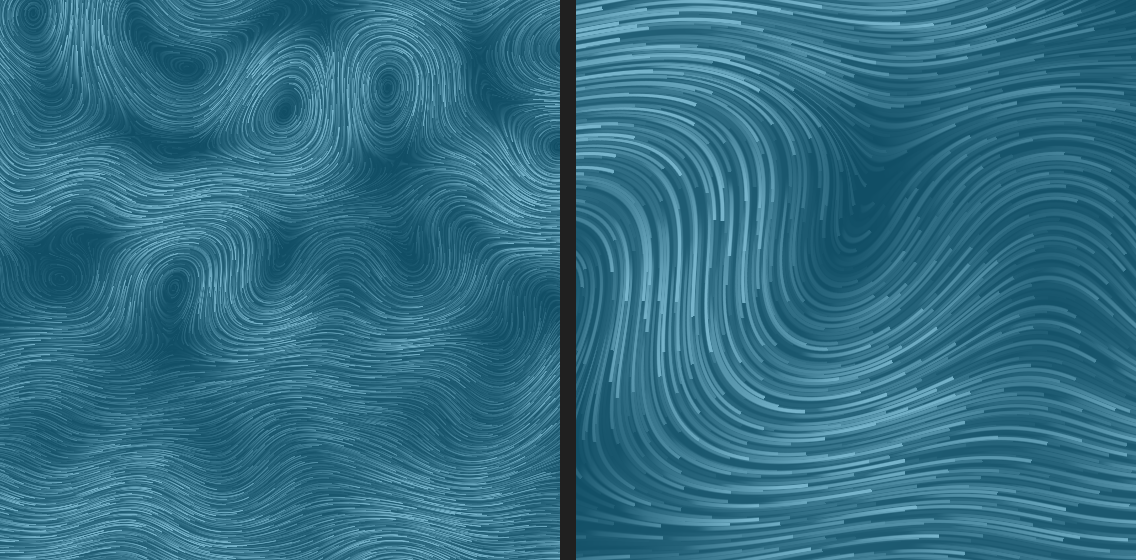
Left, the full canvas; right, a detail of the centre.
Write a Shadertoy shader that draws this texture.

```glsl
// Fine particle trails drifting through a wavy stream: whorls above, long currents below.
// Layered sines give a divergence-free flow; each pixel is traced downstream, and
// scattered particles met on the way draw their long tails over it.

const float TAU = 6.2831853;
const int WAVES = 9;
const int STEPS = 42;
const float TIME_STEP = 0.0025;
const float CELL_SIZE = 0.0095;
const float TRAIL_HALF_WIDTH = 0.0011;
const vec3 DEEP_TEAL = vec3(0.065, 0.305, 0.395);
const vec3 PALE_FOAM = vec3(0.430, 0.670, 0.760);

// Three random values per grid cell
vec3 hash32(vec2 cell) {
    vec3 q = fract(cell.xyx * vec3(0.1031, 0.1030, 0.0973));
    q += dot(q, q.yxz + 33.33);
    return fract((q.xxy + q.yzz) * q.zyx);
}

// Layered sines: x holds the height, yz its gradient
vec3 waveSum(vec2 p) {
    vec3 total = vec3(0.0);
    for (int i = 0; i < WAVES; i++) {
        float n = float(i);
        float angle = 2.4 * n + 0.5;
        float frequency = 10.0 + 20.0 * fract(n * 0.618 + 0.2);
        vec2 k = frequency * vec2(cos(angle), sin(angle));
        float phase = dot(k, p) + TAU * fract(n * n * 0.271 + 0.37);
        total += vec3(sin(phase) / frequency, k / frequency * cos(phase));
    }
    return total * 0.48;
}

// Curl of the stream function, with calmer eddies toward the bottom
vec2 flowVelocity(vec2 p) {
    float t = clamp((p.y - 0.28) / 0.34, 0.0, 1.0);
    float rise = t * t * (3.0 - 2.0 * t);
    float eddy = mix(0.38, 1.0, rise);
    float eddySlope = 0.62 * 6.0 * t * (1.0 - t) / 0.34;
    float drift = mix(0.95, 0.42, rise);
    vec3 wave = waveSum(p);
    return vec2(drift + eddy * wave.z + eddySlope * wave.x, -eddy * wave.y);
}

// Evens out the pace, so that slow water still carries long trails
vec2 evenPace(vec2 velocity) {
    return velocity * inversesqrt(0.12 + 0.8 * dot(velocity, velocity));
}

// Brightness of the trail left by the particle in this cell
float particleTrail(vec2 p, vec2 stride, float stepIndex, float blur) {
    vec2 cell = floor(p / CELL_SIZE);
    vec3 rnd = hash32(cell);
    vec2 particle = (cell + mix(vec2(0.24), vec2(0.76), rnd.xy)) * CELL_SIZE;
    float strideLength = max(length(stride), 0.00001);
    vec2 heading = stride / strideLength;
    vec2 offset = particle - p;
    float along = dot(offset, heading) / strideLength;
    float across = abs(dot(offset, vec2(-heading.y, heading.x)));

    float inStep = step(abs(along), 0.6);
    float line = 1.0 - smoothstep(TRAIL_HALF_WIDTH - blur, TRAIL_HALF_WIDTH + blur, across);
    float life = mix(0.4, 1.0, fract(rnd.z * 17.3));
    float age = (stepIndex + along) / float(STEPS);
    float fade = clamp(1.0 - age / life, 0.0, 1.0);
    float tone = mix(0.12, 1.15, rnd.z * rnd.z);
    return inStep * line * tone * mix(0.4, 1.0, fade) * smoothstep(0.0, 0.3, fade);
}

// Brightest trail whose particle lies downstream of p
float trailLight(vec2 p, float blur) {
    float light = 0.0;
    for (int i = 0; i < STEPS; i++) {
        vec2 stride = evenPace(flowVelocity(p)) * TIME_STEP;
        light = max(light, particleTrail(p, stride, float(i), blur));
        p += stride;
    }
    return light;
}

void mainImage(out vec4 fragColor, in vec2 fragCoord) {
    vec2 p = fragCoord / iResolution.y;
    float blur = clamp(0.5 / iResolution.y, 0.0006, 0.001);

    // Fast currents are paler than the slow hearts of the whorls
    float speed = length(flowVelocity(p));
    float current = smoothstep(0.1, 1.5, speed * inversesqrt(1.0 + 0.3 * speed * speed));
    float light = trailLight(p, blur) * (0.2 + 1.0 * current) + 0.2 * current;

    fragColor = vec4(mix(DEEP_TEAL, PALE_FOAM, clamp(light, 0.0, 1.1)), 1.0);
}
```
